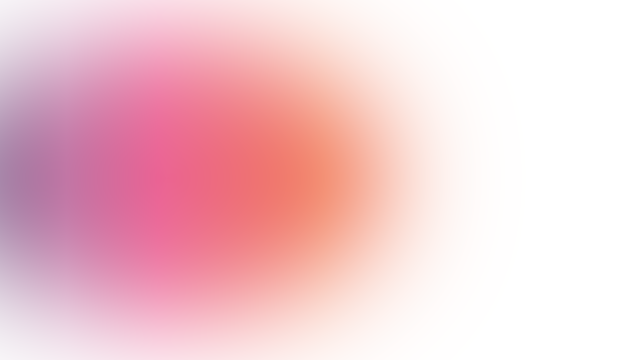
A WebGL 1 fragment shader for this background:

```glsl
precision highp float;
// A soft glowing ellipse on white, running from violet through pink to orange.
// A horizontal colour ramp is laid over white, with coverage from a blurred
// ellipse: distance to its outline passed through a Gaussian edge profile.

uniform vec2 u_resolution;

// Lengths are in units of the canvas height.
#define GLOW_CENTER vec2(0.463, 0.505)
#define GLOW_RADII vec2(0.579, 0.377)
#define BLUR_SIGMA 0.153
#define PAPER vec3(1.0)
#define VIOLET vec3(0.561, 0.392, 0.569)
#define MAUVE vec3(0.753, 0.451, 0.639)
#define PINK vec3(0.918, 0.388, 0.580)
#define CORAL vec3(0.937, 0.447, 0.424)
#define ORANGE vec3(0.945, 0.475, 0.345)

// Approximate signed distance to an ellipse, negative inside.
float ellipseDistance(vec2 p, vec2 radii) {
  float level = length(p / radii);
  float slope = length(p / (radii * radii));
  return level * (level - 1.0) / max(slope, 1e-4);
}

// Coverage of a Gaussian-blurred edge (normal cumulative distribution).
float blurredEdge(float dist, float sigma) {
  float z = clamp(dist / sigma, -4.0, 4.0);
  return 1.0 / (1.0 + exp(z * (1.5976 + 0.07056 * z * z)));
}

// Position of x between two ramp stops, from 0 to 1.
float between(float start, float end, float x) {
  return clamp((x - start) / (end - start), 0.0, 1.0);
}

vec3 glowColor(float x) {
  vec3 color = mix(VIOLET, MAUVE, between(0.0, 0.185, x));
  color = mix(color, PINK, between(0.185, 0.44, x));
  color = mix(color, CORAL, between(0.44, 0.74, x));
  return mix(color, ORANGE, between(0.74, 0.90, x));
}

void main() {
  vec2 p = gl_FragCoord.xy / u_resolution.y;
  float dist = ellipseDistance(p - GLOW_CENTER, GLOW_RADII);
  float coverage = blurredEdge(dist, BLUR_SIGMA);
  gl_FragColor = vec4(mix(PAPER, glowColor(p.x), coverage), 1.0);
}
```
